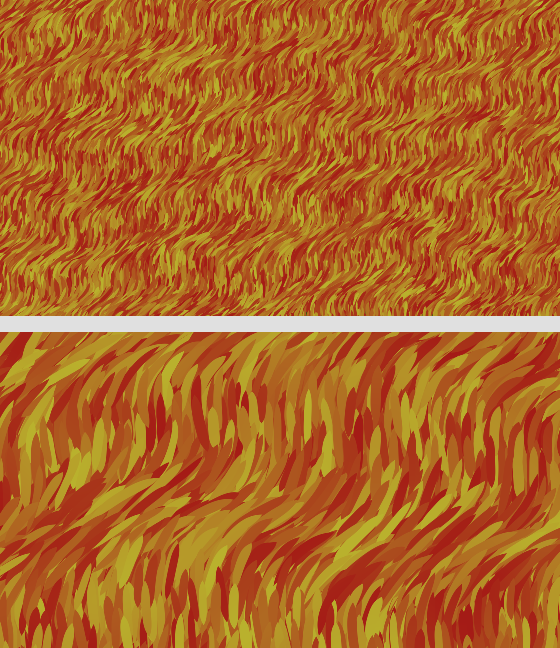
Top: the whole. Bottom: its middle third, enlarged.
Reproduce this texture procedurally as a WebGL 1 fragment shader.

```glsl
precision highp float;
// Dense field of short curved brush blades, from red through orange to yellow.
// Jittered grid cells are searched front to back until a pixel is covered;
// each blade is a bent, tapered stroke that leans with wavy bands of wind.

uniform vec2 u_resolution;

const float CELL = 0.0225;

vec3 sineNoise(vec2 cell, float seed) {
  vec3 q = vec3(dot(cell, vec2(12.99, 78.23)),
                dot(cell, vec2(39.35, 11.14)),
                dot(cell, vec2(73.16, 52.24)));
  return sin(q + seed * vec3(7.13, 3.71, 5.37));
}

// Sideways wandering of the wind bands
float windWarp(vec2 p) {
  return 1.1 * sin(3.7 * p.x + 2.0 * p.y)
       + 0.9 * sin(9.0 * p.x - 7.0 * p.y + 1.3)
       + 0.3 * sin(17.0 * p.x + 9.0 * p.y);
}

// Slow drift that makes some patches redder and others yellower
float patchTint(vec2 p) {
  return 0.06 * sin(17.0 * p.x + 3.0 * sin(9.0 * p.y))
       * sin(23.0 * p.y + 2.0 * sin(11.0 * p.x));
}

vec3 bladeColor(float t) {
  return mix(vec3(0.645, 0.105, 0.085), vec3(0.725, 0.695, 0.175), clamp(t, 0.0, 1.0));
}

// Signed distance to a blade; d is the offset from its middle
float blade(vec2 d, float lean, float bend, float halfLength, float halfWidth) {
  float s = sin(lean), c = cos(lean);
  float along = s * d.x + c * d.y;
  float across = c * d.x - s * d.y - 0.5 * bend * along * along;
  float slope = bend * along;
  float u = along / halfLength;
  float taper = 1.0 - u * u * u * u;
  return abs(across) / sqrt(1.0 + slope * slope) - halfWidth * taper;
}

void main() {
  vec2 p = gl_FragCoord.xy / u_resolution.y;
  vec2 home = floor(p / CELL);
  float warp = windWarp(p);
  float tint = patchTint(p);
  vec3 color = vec3(0.0);
  float open = 1.0;

  for (int layer = 0; layer < 5; layer++) {
    for (int j = -2; j <= 2; j++) {
      for (int i = -2; i <= 2; i++) {
        vec2 cell = home + vec2(float(i), float(j));
        vec3 wave = sineNoise(cell, float(layer) + 1.0);
        vec3 place = fract(wave * 43758.545);
        vec2 middle = (cell + place.xy) * CELL;
        vec2 d = p - middle;
        if (dot(d, d) > 0.00215) continue;

        // Leaning blades are longer and curl over towards the right
        vec3 look = fract(wave.zxy * 15731.743);
        float phase = 33.0 * middle.y + warp;
        float gust = sin(phase);
        float lean = 0.42 + 0.52 * gust + 0.35 * (place.z - 0.5);
        float bend = 3.0 + 7.0 * cos(phase) + 5.0 * (look.y - 0.5);
        float halfLength = mix(0.027, 0.045, look.x) * (0.88 + 0.12 * gust);
        float halfWidth = mix(0.0038, 0.0058, look.y);

        float dist = blade(d, lean, bend, halfLength, halfWidth);
        float cover = clamp(0.5 - dist * u_resolution.y * 1.5, 0.0, 1.0);
        color += open * cover * bladeColor(pow(look.z, 1.08) + tint);
        open *= 1.0 - cover;
        if (open < 0.02) break;
      }
      if (open < 0.02) break;
    }
    if (open < 0.02) break;
  }

  // Ground in the last gaps: rust, turning green at the upper and lower rim
  float rim = smoothstep(0.46, 0.5, abs(p.y - 0.5));
  color += open * mix(vec3(0.66, 0.27, 0.11), vec3(0.16, 0.30, 0.07), rim);
  gl_FragColor = vec4(color, 1.0);
}
```
